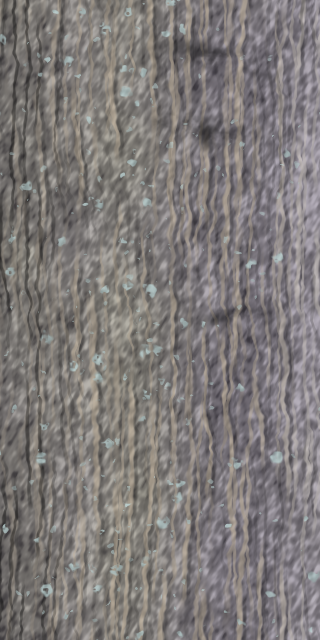
Reproduce this texture procedurally as a WebGL 1 fragment shader.

```glsl
precision highp float;
// Grey tree bark with wavy tan ridges, dark cracks and pale lichen.
uniform vec2 u_resolution;

const vec3 BARK_DARK = vec3(0.25, 0.24, 0.26);
const vec3 BARK_GREY = vec3(0.43, 0.42, 0.43);
const vec3 BARK_LIGHT = vec3(0.71, 0.70, 0.71);
const vec3 RIDGE_TAN = vec3(0.68, 0.63, 0.56);
const vec3 OLIVE_TINT = vec3(1.02, 1.02, 0.92);
const vec3 VIOLET_TINT = vec3(1.0, 0.98, 1.03);
const vec3 LICHEN = vec3(0.66, 0.74, 0.74);
const vec2 GRAIN_DIR = vec2(0.5, 0.866);
const float RIDGE_COLUMNS = 17.0;
const float RIDGE_WIDTH = 0.14;
const float LICHEN_CELLS = 13.0;

float hash(vec2 p) {
  return fract(sin(dot(p, vec2(127.1, 311.7))) * 43758.5453);
}

float noise(vec2 p) {
  vec2 i = floor(p);
  vec2 f = fract(p);
  f = f * f * (3.0 - 2.0 * f);
  return mix(mix(hash(i), hash(i + vec2(1.0, 0.0)), f.x),
             mix(hash(i + vec2(0.0, 1.0)), hash(i + vec2(1.0, 1.0)), f.x), f.y);
}

float fbm(vec2 p) {
  float sum = 0.0;
  float gain = 0.53;
  for (int i = 0; i < 4; i++) {
    sum += gain * noise(p);
    p = p * 2.03 + 17.3;
    gain *= 0.5;
  }
  return sum;
}

// Slanted fibres, long along GRAIN_DIR.
float grain(vec2 p, float across, float along) {
  vec2 q = vec2(p.x * GRAIN_DIR.y - p.y * GRAIN_DIR.x, dot(p, GRAIN_DIR));
  return noise(q * vec2(across, along)) - 0.5;
}

// Broken upright lines, one per column.
float ridges(vec2 p, float columns, float width, float seed) {
  float x = p.x + 0.045 * noise(p * vec2(4.0, 3.5) + seed)
          + 0.016 * noise(p * vec2(9.0, 19.0) + seed)
          + 0.006 * noise(p * vec2(30.0, 60.0));
  float id = floor(x * columns);
  float offset = 0.5 + 0.4 * (hash(vec2(id, seed)) - 0.5);
  float d = abs(fract(x * columns) - offset);
  float reach = noise(vec2(id * 7.3 + seed, p.y * 3.6 + 9.0 * hash(vec2(seed, id))));
  float strength = smoothstep(0.3, 0.62, reach);
  float w = width * (0.6 + 0.8 * noise(vec2(id * 3.1, p.y * 22.0)));
  return strength * (1.0 - smoothstep(w * 0.35, w * 1.35, d));
}

// Ragged spots, gathered where the cluster noise is high.
float lichenSpots(vec2 p, float cells, float seed) {
  vec2 warped = p + 0.016 * (vec2(noise(p * 65.0), noise(p * 65.0 + 40.0)) - 0.5);
  vec2 base = floor(warped * cells);
  float cover = 0.0;
  for (int j = -1; j <= 1; j++) {
    for (int i = -1; i <= 1; i++) {
      vec2 cell = base + vec2(float(i), float(j));
      vec2 center = cell + vec2(hash(cell + seed), hash(cell + seed + 31.0));
      float radius = mix(0.1, 0.27, hash(cell + seed + 57.0));
      float band = exp(-8.0 * pow(center.x / cells - 0.43, 2.0));
      float present = step(hash(cell + seed + 83.0),
                           0.04 + 0.42 * band * noise(center / cells * 5.0 + seed));
      float d = length(warped * cells - center);
      cover = max(cover, present * (1.0 - smoothstep(radius * 0.55, radius * 1.1, d)));
    }
  }
  return cover * smoothstep(0.12, 0.5, noise(p * 95.0 + seed));
}

// Soft ragged scar running along a tilted axis.
float scar(vec2 p, vec2 center, vec2 size, float tilt) {
  vec2 d = p - center;
  d.y -= tilt * d.x + 0.1 * (fbm(p * 11.0) - 0.5);
  return exp(-dot(d / size, d / size)) * smoothstep(0.25, 0.65, fbm(p * 20.0));
}

void main() {
  vec2 p = gl_FragCoord.xy / u_resolution.x;
  float leftSide = 1.0 - smoothstep(0.05, 0.3, p.x);
  float rightSide = smoothstep(0.72, 1.0, p.x);
  float sunny = exp(-pow((p.x - 0.38) / 0.2, 2.0));

  // Mottled bark under fine slanted fibres.
  float tone = 0.37 + 0.26 * (fbm(p * vec2(8.0, 5.0)) - 0.5);
  tone += 0.42 * grain(p, 75.0, 30.0) + 0.4 * grain(p + 3.7, 130.0, 55.0);
  tone += 0.26 * (noise(p * vec2(60.0, 14.0)) - 0.5);
  tone += 0.12 * sunny + 0.16 * rightSide - 0.05 * leftSide;
  vec3 color = mix(BARK_DARK, BARK_GREY, smoothstep(-0.1, 0.32, tone));
  color = mix(color, BARK_LIGHT, smoothstep(0.25, 0.9, tone));
  float olive = clamp(0.7 * sunny + 0.6 * leftSide + 0.5 * fbm(p * 4.0) - 0.2, 0.0, 1.0);
  color *= mix(VIOLET_TINT, OLIVE_TINT, olive);

  // Tan ridges, each with a shaded flank.
  float ridge = ridges(p, RIDGE_COLUMNS, RIDGE_WIDTH, 2.0);
  ridge = max(ridge, 0.75 * ridges(p, RIDGE_COLUMNS * 1.4, RIDGE_WIDTH, 11.0));
  float shade = ridges(p - vec2(0.012, -0.004), RIDGE_COLUMNS, RIDGE_WIDTH, 2.0);
  color *= 1.0 - 0.2 * shade * (1.0 - ridge);
  vec3 ridgeColor = mix(RIDGE_TAN, BARK_LIGHT, 0.7 * rightSide);
  ridgeColor *= 1.0 + 0.35 * grain(p, 90.0, 40.0);
  color = mix(color, ridgeColor, ridge * (0.72 - 0.4 * leftSide));

  // Cracks crowd the left; scars cross the trunk.
  float crack = ridges(p + 5.0, 30.0, 0.17, 23.0);
  color *= 1.0 - crack * (0.12 + 0.28 * leftSide + 0.08 * rightSide);
  float dark = scar(p, vec2(0.68, 1.82), vec2(0.15, 0.035), -0.25);
  dark = max(dark, scar(p, vec2(0.62, 1.61), vec2(0.15, 0.04), -0.15));
  dark = max(dark, 0.8 * scar(p, vec2(0.72, 1.0), vec2(0.12, 0.03), 0.0));
  color *= 1.0 - 0.5 * dark;

  // Pale blue-green lichen in two sizes.
  float spots = max(lichenSpots(p, LICHEN_CELLS, 5.0),
                    0.7 * lichenSpots(p, LICHEN_CELLS * 2.1, 19.0));
  color = mix(color, LICHEN * (1.0 + 0.3 * grain(p, 100.0, 60.0)), 0.8 * spots);

  gl_FragColor = vec4(clamp(color, 0.0, 1.0), 1.0);
}
```
